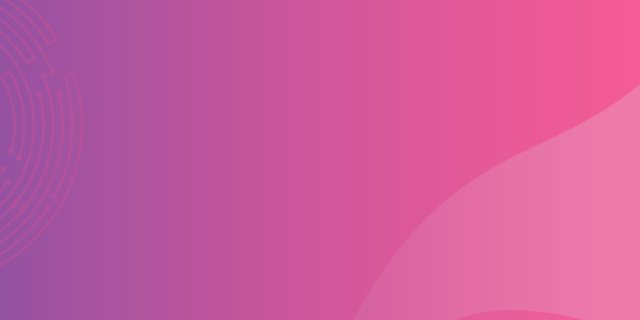
Reproduce this background procedurally as a WebGL 1 fragment shader.

```glsl
precision highp float;
// Violet to pink gradient with a pale wave at lower right and circuit arcs at left.

uniform vec2 u_resolution;

// Smooth coverage of a shape from its signed distance, in canvas heights.
float fill(float dist) {
  float pixel = 1.0 / u_resolution.y;
  return 1.0 - smoothstep(-0.7 * pixel, 0.7 * pixel, dist);
}

// Upper gap (xy) and lower gap (zw) of each ring, in degrees from the x axis.
vec4 ringGaps(float ring) {
  if (ring < 0.5) return vec4(18.9, 32.2, -90.0, -90.0);
  if (ring < 1.5) return vec4(18.9, 32.2, -33.0, -28.0);
  if (ring < 2.5) return vec4(12.6, 22.0, -90.0, -90.0);
  if (ring < 3.5) return vec4(22.2, 30.6, -40.5, -38.0);
  if (ring < 4.5) return vec4(14.6, 30.6, -41.0, -38.7);
  if (ring < 5.5) return vec4(90.0, 90.0, -90.0, -90.0);
  if (ring < 6.5) return vec4(31.0, 90.0, -33.4, -18.4);
  return vec4(31.0, 90.0, -28.0, -15.7);
}

float dotAt(vec2 q, float radius, float degrees) {
  float a = radians(degrees);
  return length(q - radius * vec2(cos(a), sin(a))) - 0.0095;
}

// Short radial bar that joins two neighbouring rings.
float endCap(vec2 q, float inner, float outer, float degrees) {
  float a = radians(degrees);
  vec2 axis = vec2(cos(a), sin(a));
  return length(q - axis * clamp(dot(q, axis), inner, outer)) - 0.0038;
}

float circuit(vec2 q) {
  float angle = degrees(atan(q.y, q.x));
  float dist = 1.0;
  for (int i = 0; i < 8; i++) {
    float ring = float(i);
    float radius = 0.503 - 0.03 * ring;
    vec4 gap = ringGaps(ring);
    bool open = (angle > gap.x && angle < gap.y) || (angle > gap.z && angle < gap.w);
    if (!open) dist = min(dist, abs(length(q) - radius) - 0.0038);

    // Round terminals at the free ends
    if (i == 2 || i == 3 || i == 4) dist = min(dist, dotAt(q, radius, gap.x));
    if (i == 2) dist = min(dist, dotAt(q, radius, gap.y));
    if (gap.z > -89.0) {
      dist = min(dist, dotAt(q, radius, gap.z));
      dist = min(dist, dotAt(q, radius, gap.w));
    }
  }
  // Bars closing the paired rings
  dist = min(dist, endCap(q, 0.473, 0.503, 18.9));
  dist = min(dist, endCap(q, 0.473, 0.503, 32.2));
  dist = min(dist, endCap(q, 0.383, 0.413, 30.6));
  return min(dist, endCap(q, 0.293, 0.323, 31.0));
}

void main() {
  vec2 p = gl_FragCoord.xy / u_resolution.y;
  float across = gl_FragCoord.x / u_resolution.x;

  // Base gradient
  vec3 color = vec3(0.58 + across * (0.55 - 0.17 * across),
                    0.32 + 0.04 * across,
                    0.63 - 0.045 * across);

  // Circuit arcs around a centre beyond the left edge
  float lines = fill(circuit(p - vec2(-0.247, 0.609)));
  color = mix(color, vec3(0.83, 0.31, 0.58), 0.4 * lines);

  // Wave under a cubic curve
  float t = p.x - 1.104;
  float crest = t * (1.86 + t * (-2.34 + 1.32 * t));
  float slope = 1.86 + t * (-4.68 + 3.96 * t);
  float wave = fill((p.y - crest) / length(vec2(1.0, slope)));

  // Low hump that cuts into the wave at the bottom edge
  float s = p.x - 1.594;
  float hump = 0.031 * (1.0 - pow(s / (s < 0.0 ? 0.175 : 0.23), 2.0));
  wave *= 1.0 - 0.85 * fill(p.y - hump);

  float haze = mix(0.08, 0.22, smoothstep(1.1, 1.95, p.x));
  color = mix(color, vec3(0.85, 0.9, 0.92), haze * wave);

  gl_FragColor = vec4(color, 1.0);
}
```
